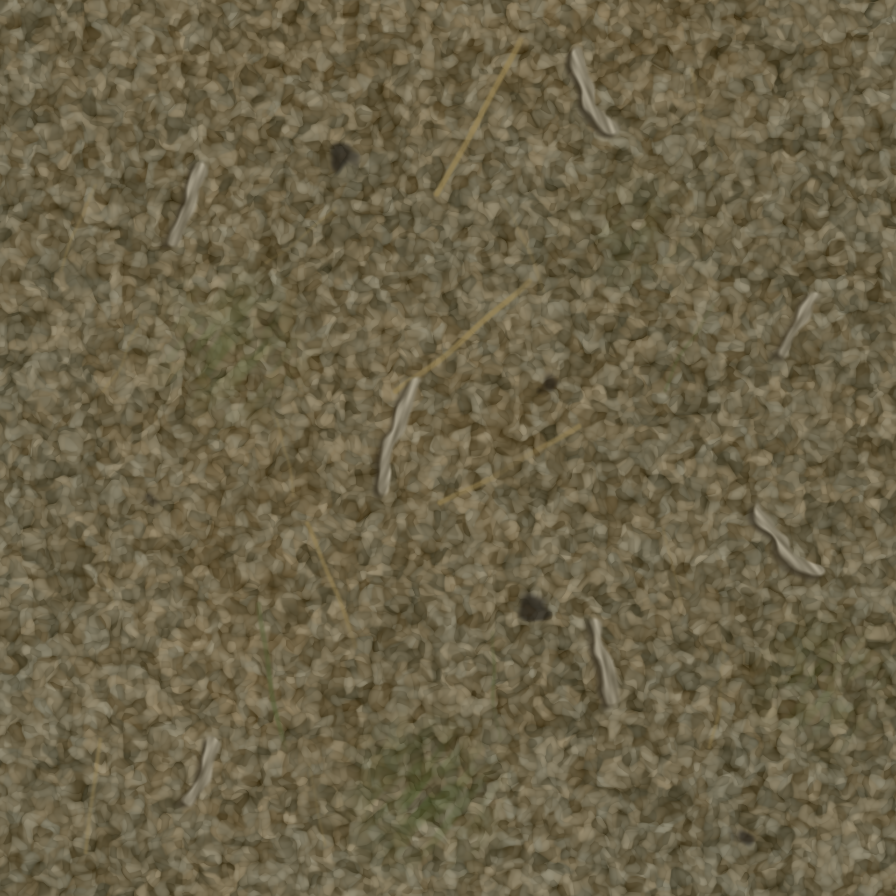
This texture is drawn by a WebGL 2 fragment shader. Its source:

```glsl
#version 300 es
precision highp float;
// Dry gravelly soil with a few weathered sticks, straw, dark pebbles and grass.
// Grains are two layers of soft rotated cells; the litter is scattered by loops
// of curved strands and blobs, each blended over the ground with soft edges.

uniform vec2 u_resolution;
out vec4 fragColor;

const vec3 SOIL = vec3(0.441, 0.402, 0.301);
const vec3 WARM = vec3(0.022, 0.0, -0.020);
const vec3 SHADOW = vec3(0.23, 0.20, 0.14);
const vec3 BARK = vec3(0.58, 0.55, 0.47);
const vec3 STRAW = vec3(0.60, 0.52, 0.33);
const vec3 GRASS = vec3(0.33, 0.36, 0.20);
const vec3 PEBBLE = vec3(0.20, 0.18, 0.14);

vec3 hash3(vec2 p) {
    vec3 q = fract(p.xyx * vec3(0.1031, 0.1030, 0.0973));
    q += dot(q, q.yxz + 33.33);
    return fract((q.xxy + q.yzz) * q.zyx);
}

float noise(vec2 p) {
    vec2 i = floor(p), f = fract(p);
    f = f * f * (3.0 - 2.0 * f);
    float low = mix(hash3(i).x, hash3(i + vec2(1, 0)).x, f.x);
    float high = mix(hash3(i + vec2(0, 1)).x, hash3(i + vec2(1, 1)).x, f.x);
    return mix(low, high, f.y);
}

mat2 rotation(float a) {
    float c = cos(a), s = sin(a);
    return mat2(c, -s, s, c);
}

// Soft cells: x = tone, y = warmth (both centred on 0), z = squared distance
vec3 grains(vec2 p) {
    const float SHARPNESS = 10.0;
    vec2 cell = floor(p);
    vec3 sum = vec3(0.0);
    for (int y = -1; y <= 1; y++)
    for (int x = -1; x <= 1; x++) {
        vec2 id = cell + vec2(x, y);
        vec3 place = hash3(id);
        vec3 look = hash3(id + 71.7);
        vec2 d = rotation(place.z * 6.28) * (p - id - 0.1 - 0.8 * place.xy);
        d *= vec2(0.8, 1.35);
        float w = exp(-SHARPNESS * dot(d, d));
        sum += w * vec3(look.xy - 0.5, 1.0);
    }
    float total = max(sum.z, 1e-5);
    return vec3(sum.xy / total, -log(total) / SHARPNESS);
}

// Evenly spread random position
vec2 scatter(float i, vec2 seed) {
    return 0.06 + 0.88 * fract(seed + i * vec2(0.7549, 0.5698));
}

// Distance to a bent line through the origin
float strand(vec2 p, float angle, float halfLength, float bend) {
    vec2 q = rotation(angle) * p;
    float t = q.x / halfLength;
    q.y += bend * (t * t - 0.4) + bend * 0.4 * sin(t * 5.0);
    return length(vec2(max(abs(q.x) - halfLength, 0.0), q.y));
}

float cover(float d, float radius, float blur) {
    return 1.0 - smoothstep(radius - blur, radius + blur, d);
}

vec3 ground(vec2 p) {
    vec2 warped = p + 0.007 * vec2(noise(p * 70.0), noise(p * 70.0 + 40.0));
    vec3 coarse = grains(warped * 72.0);
    vec3 fine = grains(warped * 125.0 + 19.0);
    float patches = noise(p * 5.0) + 0.6 * noise(p * 14.0 + 7.0) - 0.8;
    float tone = 0.175 * coarse.x + 0.12 * fine.x + 0.03 * patches;
    tone -= 0.12 * (coarse.z - 0.11) + 0.06 * (fine.z - 0.11);
    float warmth = 1.2 * coarse.y + 0.5 * fine.y + 0.7 * (noise(p * 4.0 + 31.0) - 0.5);
    return SOIL + tone + WARM * warmth;
}

vec3 addGrass(vec3 col, vec2 p, vec2 centre, float size, float strength) {
    vec2 d = (p - centre) / size;
    float blades = noise(rotation(0.9) * p * vec2(35.0, 120.0));
    float mask = exp(-dot(d, d)) * smoothstep(0.2, 0.8, blades);
    return mix(col, GRASS + 0.4 * (col - SOIL), strength * mask);
}

vec3 addStick(vec3 col, vec2 p, vec3 look) {
    float angle = mix(0.6, 2.5, look.x);
    float halfLength = mix(0.022, 0.07, look.y);
    float bend = 0.018 * (look.z - 0.5);
    vec2 q = p + 0.006 * (vec2(noise(p * 50.0), noise(p * 50.0 + 9.0)) - 0.5);
    float radius = mix(0.003, 0.0105, noise(p * 55.0 + look.x * 20.0));
    float shade = cover(strand(q + vec2(0.006, 0.004), angle, halfLength, bend), radius, 0.005);
    float body = cover(strand(q, angle, halfLength, bend), radius, 0.003);
    float fibre = noise(rotation(angle) * p * vec2(45.0, 230.0)) - 0.5;
    col = mix(col, SHADOW, 0.75 * shade);
    return mix(col, BARK + 0.25 * fibre, 0.9 * body);
}

void main() {
    vec2 p = gl_FragCoord.xy / u_resolution;
    vec3 col = ground(p);

    // Grass tufts, from strong to faint
    for (float i = 0.0; i < 4.0; i++)
        col = addGrass(col, p, scatter(i, vec2(0.47, 0.06)), 0.06, 0.7 - 0.17 * i);

    // Straw and green stems
    for (float i = 0.0; i < 18.0; i++) {
        vec3 look = hash3(vec2(i, 5.0));
        float d = strand(p - scatter(i, vec2(0.52, 0.64)), mix(0.5, 2.3, look.x),
                         mix(0.03, 0.10, look.y), 0.008 * (look.z - 0.5));
        vec3 stem = mix(STRAW, GRASS, step(0.75, look.z));
        float worn = smoothstep(0.1, 0.7, noise(p * 25.0 + i));
        float width = mix(0.0012, 0.0032, look.y);
        col = mix(col, stem, cover(d, width, 0.002) * mix(0.15, 0.75, look.y * worn));
    }

    // Dark pebbles and holes
    for (float i = 0.0; i < 5.0; i++) {
        float radius = mix(0.009, 0.018, hash3(vec2(i, 9.0)).x);
        float d = length(p - scatter(i, vec2(0.61, 0.30))) + 0.016 * (noise(p * 80.0) - 0.4);
        col = mix(col, PEBBLE + 0.4 * (col - SOIL), 0.85 * cover(d, radius, 0.006));
    }

    // Weathered sticks
    for (float i = 0.0; i < 7.0; i++)
        col = addStick(col, p - scatter(i, vec2(0.17, 0.81)), hash3(vec2(i, 3.0)));

    fragColor = vec4(clamp(col, 0.0, 1.0), 1.0);
}
```
